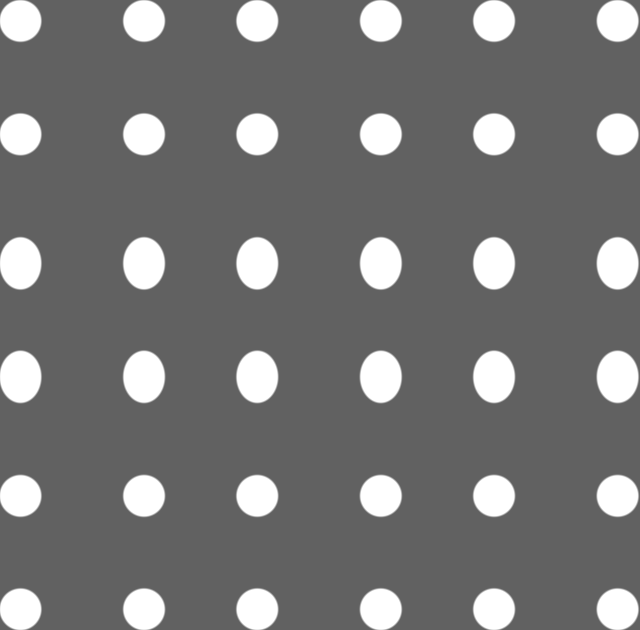
Write a WebGL 1 fragment shader that draws this pattern.

```glsl
precision highp float;
// White dots on grey in an unevenly spaced six by six grid, with taller dots in the two middle rows.

uniform vec2 u_resolution;

// Lengths are fractions of the canvas width, measured from the top left.
#define BACKGROUND vec3(0.38)
#define DOT_COLOUR vec3(1.0)
#define CANVAS_SIZE vec2(1.0, 0.984375)
#define FIRST_DOT vec2(0.0320, 0.0326)
#define PAIR_PITCH vec2(0.3700, 0.3711)
#define PAIR_GAP vec2(0.1931, 0.1773)
#define DOT_RADIUS 0.0326
#define TALL_RADIUS 0.0408
#define TALL_SHIFT 0.0078
#define EDGE_SOFTNESS 0.0020

// Approximate signed distance to an axis-aligned ellipse.
float ellipseDistance(vec2 offset, vec2 radii) {
  float level = length(offset / radii);
  float slope = length(offset / (radii * radii));
  return (level - 1.0) / max(slope, 0.001);
}

void main() {
  vec2 uv = gl_FragCoord.xy / u_resolution;
  vec2 position = vec2(uv.x, 1.0 - uv.y) * CANVAS_SIZE - FIRST_DOT;

  // Dots repeat in pairs; the bias keeps each pair inside its own cell.
  vec2 pairIndex = floor(position / PAIR_PITCH + 0.2);
  vec2 offset = position - pairIndex * PAIR_PITCH;

  // The middle pair of rows is taller and sits slightly lower.
  float isTall = 1.0 - step(0.5, abs(pairIndex.y - 1.0));
  offset.y -= isTall * TALL_SHIFT;
  vec2 radii = vec2(DOT_RADIUS, mix(DOT_RADIUS, TALL_RADIUS, isTall));

  // Choose the nearer dot of the pair on each axis.
  offset -= PAIR_GAP * step(0.5 * PAIR_GAP, offset);

  // Soft edge, never narrower than a pixel.
  float softness = max(EDGE_SOFTNESS, 0.7 / u_resolution.x);
  float coverage = 1.0 - smoothstep(-softness, softness, ellipseDistance(offset, radii));

  gl_FragColor = vec4(mix(BACKGROUND, DOT_COLOUR, coverage), 1.0);
}
```
